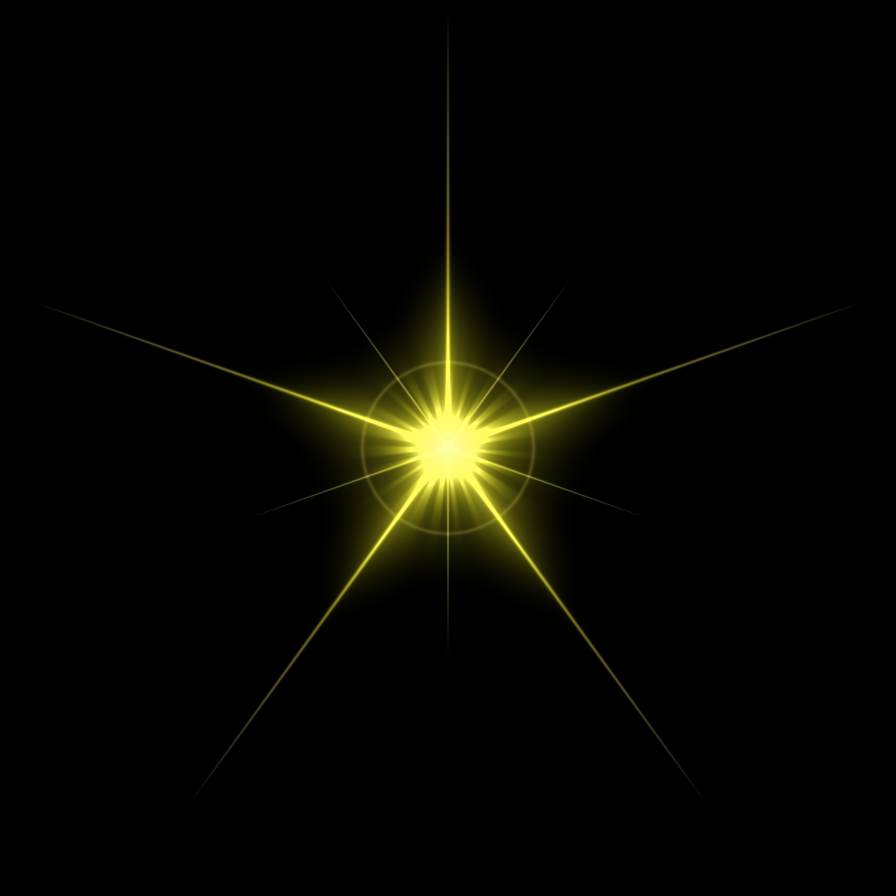
This background is drawn by a WebGL 1 fragment shader. Its source:

```glsl
precision highp float;

uniform vec2 u_resolution;

#define LONG_RAY 0.485
#define SHORT_RAY 0.232
#define RING_RADIUS 0.0955
#define RING_WIDTH 0.0022
#define CORE_RADIUS 0.036
#define GLOW_VALLEY 0.150
#define GLOW_TIP 0.215
#define PALE_GOLD vec3(1.0, 0.92, 0.48)

float gauss(float x, float width) {
    float k = x / width;
    return exp(-k * k);
}

// Thin tapering line leaving the centre along dir
float needle(vec2 p, vec2 dir, float reach, float width, float pixel) {
    float along = dot(p, dir);
    float across = p.x * dir.y - p.y * dir.x;
    float left = clamp(1.0 - along / reach, 0.0, 1.0);
    float w = max(width * (0.35 + 0.65 * left), 0.6 * pixel);
    return step(0.0, along) * pow(left, 0.75) * gauss(across, w);
}

// Soft blade of light around a long ray
float blade(vec2 p, vec2 dir) {
    float along = dot(p, dir);
    float across = abs(p.x * dir.y - p.y * dir.x);
    float fade = 1.0 - smoothstep(0.04, 0.29, along);
    return step(0.0, along) * fade * exp(-across / (0.003 + 0.010 * fade));
}

// Five-pointed haze with soft concave sides
float starHaze(float r, float angle) {
    float tip = pow(0.5 + 0.5 * cos(5.0 * angle), 2.0);
    float edge = mix(GLOW_VALLEY, GLOW_TIP, tip);
    float fade = 1.0 - smoothstep(0.1, 1.08, r / edge);
    return 0.34 * fade;
}

// Irregular petals around the core
float petals(float r, float angle) {
    float wave = sin(9.0 * angle + 0.7) * sin(14.0 * angle + 2.0)
               + 0.6 * sin(23.0 * angle + 1.0);
    float streak = smoothstep(-0.5, 1.2, wave);
    return 0.5 * streak * gauss(r, 0.058);
}

void main() {
    float size = min(u_resolution.x, u_resolution.y);
    float pixel = 1.0 / size;
    vec2 p = (gl_FragCoord.xy - 0.5 * u_resolution) / size;
    float r = length(p);
    float angle = atan(p.x, p.y + 0.00001);

    // Mirrored halves share the rays; the short ones point opposite the long
    vec2 folded = vec2(abs(p.x), p.y);
    vec2 flipped = vec2(folded.x, -p.y);
    float longRays = 0.0;
    float shortRays = 0.0;
    float blades = 0.0;
    for (int i = 0; i < 3; i++) {
        float k = float(i);
        float turn = radians(72.0 * k - 1.4 * k * (2.0 - k));
        vec2 dir = vec2(sin(turn), cos(turn));
        longRays = max(longRays, needle(folded, dir, LONG_RAY, 0.0026, pixel));
        shortRays = max(shortRays, needle(flipped, dir, SHORT_RAY, 0.0016, pixel));
        blades = max(blades, blade(folded, dir));
    }

    // Yellow light, whitening as it grows stronger
    float light = starHaze(r, angle) + 0.36 * blades + petals(r, angle);
    light += 1.25 * gauss(r, CORE_RADIUS);
    float nearRay = 1.0 - smoothstep(0.12, 0.36, r);
    light += 0.75 * longRays * nearRay;
    float level = min(light, 1.0);
    vec3 color = level * vec3(1.0, 0.985, 0.1 + 0.27 * level * level);
    color.b += 0.22 * gauss(r, 0.026);

    // Paler ray ends, short rays and ring
    float ring = gauss(r - RING_RADIUS, max(RING_WIDTH, 0.6 * pixel));
    float pale = 0.8 * longRays * (1.0 - nearRay) + 0.6 * shortRays + 0.17 * ring;
    color += pale * PALE_GOLD * (1.0 - 0.7 * level);

    gl_FragColor = vec4(clamp(color, 0.0, 1.0), 1.0);
}
```
